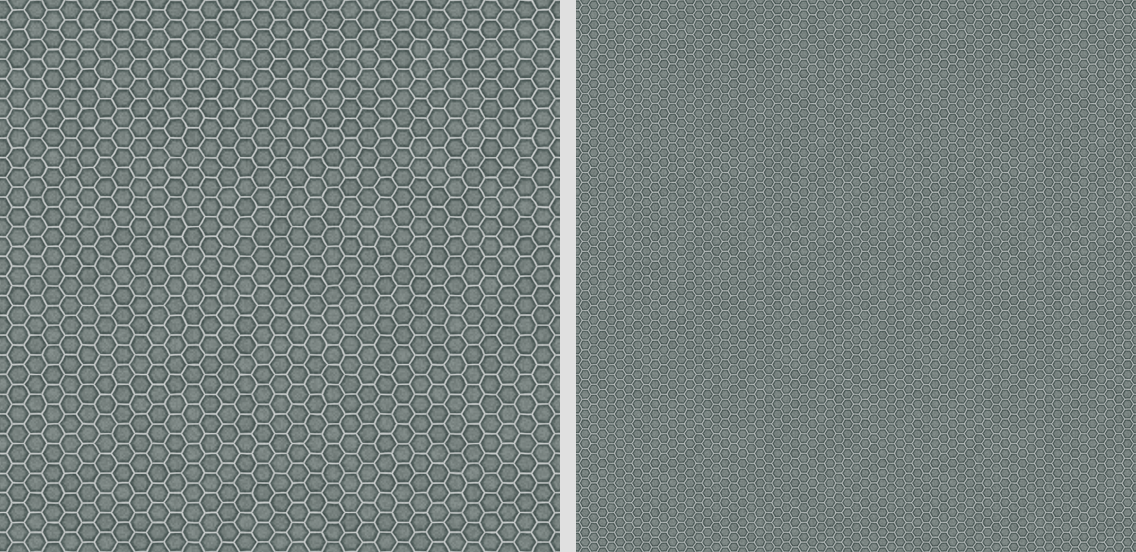
Left: one tile. Right: repeated 2 by 2.
This pattern is drawn by a Shadertoy shader. Its source:

```glsl
// Seamless honeycomb mesh: pale soft lines around grey-green cells with dark rims and fine grain.
#define REPEATS vec2(16.0, 28.0)      // column pairs across, rows down
#define SHIFT vec2(-0.021, 0.5)       // lattice offset, in repeats
#define LINE_REACH 0.088              // soft half width of a line, in row heights
#define RIM_REACH 0.26                // where the dark rim has faded out
#define GRAIN_CELLS vec2(320.0, 315.0)
#define GRAIN 0.085
#define WOBBLE 0.022
#define CELL_VARIATION 0.025
#define LINE_VARIATION 0.14
#define RIM_COLOR vec3(0.300, 0.355, 0.345)
#define FACE_COLOR vec3(0.480, 0.520, 0.510)
#define LINE_COLOR vec3(0.800, 0.810, 0.810)

float hash(vec2 p) {
    return fract(sin(dot(p, vec2(127.1, 311.7))) * 43758.5453);
}

// Value noise that wraps after a whole number of cells
float tileNoise(vec2 uv, vec2 cells) {
    vec2 p = uv * cells;
    vec2 i = floor(p);
    vec2 f = p - i;
    f = f * f * (3.0 - 2.0 * f);
    float a = hash(mod(i, cells));
    float b = hash(mod(i + vec2(1.0, 0.0), cells));
    float c = hash(mod(i + vec2(0.0, 1.0), cells));
    float d = hash(mod(i + vec2(1.0, 1.0), cells));
    return mix(mix(a, b, f.x), mix(c, d, f.x), f.y);
}

// Offset from the centre of the nearest flat-topped hexagon
vec2 hexOffset(vec2 p, vec2 period) {
    vec2 a = mod(p + 0.5 * period, period) - 0.5 * period;
    vec2 b = mod(p, period) - 0.5 * period;
    return dot(a, a) < dot(b, b) ? a : b;
}

// Distance inward from the border of a hexagon of unit height
float hexEdge(vec2 q) {
    q = abs(q);
    return 0.5 - max(q.y, dot(q, vec2(0.8660254, 0.5)));
}

void mainImage(out vec4 fragColor, in vec2 fragCoord) {
    vec2 uv = fragCoord / iResolution.xy;
    vec2 period = vec2(sqrt(3.0), 1.0);
    vec2 p = (uv * REPEATS + SHIFT) * period;

    // Slightly uneven lattice
    vec2 bend = vec2(tileNoise(uv, REPEATS * 4.0),
                     tileNoise(uv + 0.37, REPEATS * 4.0)) - 0.5;
    p += 2.0 * WOBBLE * bend;

    vec2 q = hexOffset(p, period);
    vec2 id = mod(round((p - q) / (0.5 * period)), 2.0 * REPEATS);
    float edge = hexEdge(q);

    // Cell face and shaded rim
    vec3 color = mix(RIM_COLOR, FACE_COLOR, smoothstep(0.07, RIM_REACH, edge));
    color += CELL_VARIATION * (hash(id) - 0.5);

    // Pale mesh, softened over at least one pixel
    float pixel = REPEATS.y / iResolution.y;
    float line = 1.0 - smoothstep(0.0, max(LINE_REACH, 1.2 * pixel), edge);
    float wear = tileNoise(uv + 0.61, REPEATS * 3.0);
    color = mix(color, LINE_COLOR, line * (1.0 - LINE_VARIATION * wear));

    // Fine grain, weaker on the mesh
    float grain = tileNoise(uv, GRAIN_CELLS) - 0.5;
    color += GRAIN * grain * (1.0 - 0.5 * line);

    fragColor = vec4(clamp(color, 0.0, 1.0), 1.0);
}
```
